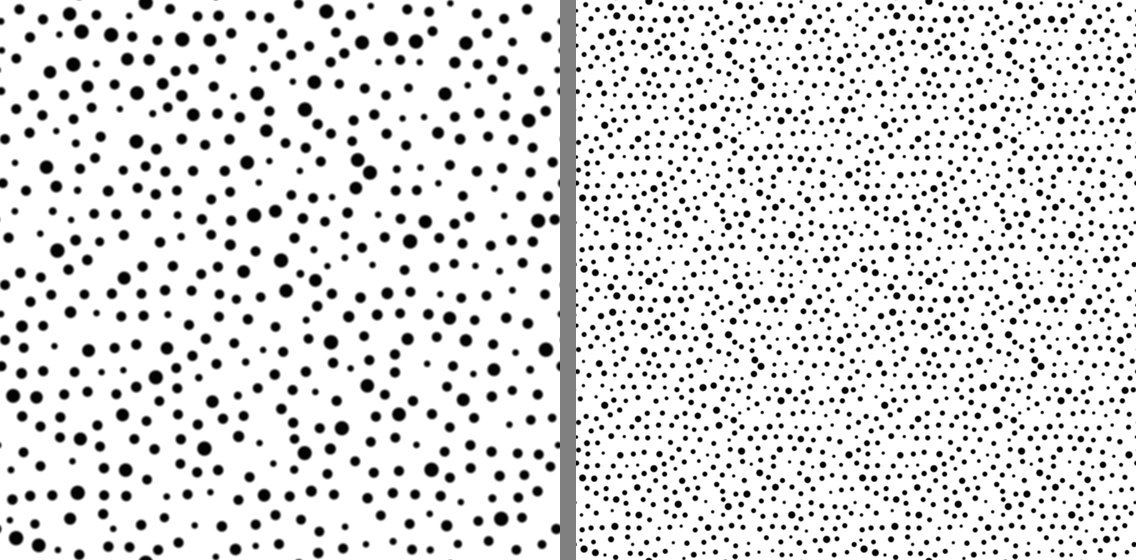
Left: one tile. Right: repeated 2 by 2.
Write a Shadertoy shader that draws this pattern.

```glsl
// Evenly scattered soft-edged black dots of varied size on white, tiling seamlessly.

const float CELLS = 22.0;   // cells per side; even, so the staggered rows wrap

vec3 hash3(vec2 cell) {
    vec3 p = fract(mod(cell, CELLS).xyx * vec3(0.1031, 0.1030, 0.0973) + 0.137);
    p += dot(p, p.yxz + 33.33);
    return fract((p.xxy + p.yzz) * p.zyx);
}

// Jittered point in a staggered grid, in cell units
vec2 seedPoint(vec2 cell) {
    float stagger = 0.5 * mod(cell.y, 2.0) - 0.25;
    vec2 jitter = (hash3(cell).xy - 0.5) * 0.78;
    return cell + 0.5 + vec2(stagger, 0.0) + jitter;
}

// Push the point away from close neighbours to even out the spacing
vec2 relaxedPoint(vec2 cell) {
    vec2 point = seedPoint(cell);
    vec2 push = vec2(0.0);
    for (int y = -1; y <= 1; y++)
    for (int x = -1; x <= 1; x++) {
        if (x == 0 && y == 0) continue;
        vec2 away = point - seedPoint(cell + vec2(x, y));
        float gap = max(length(away), 0.001);
        push += away / gap * max(0.88 - gap, 0.0) * 0.46;
    }
    return point + push * min(1.0, 0.36 / max(length(push), 0.001));
}

// Mostly medium dots, with some small and some large ones
float dotRadius(float h) {
    return 0.0055 + 0.0028 * smoothstep(0.08, 0.22, h) + 0.0011 * h
         + 0.0033 * smoothstep(0.78, 0.98, h);
}

void mainImage(out vec4 fragColor, in vec2 fragCoord) {
    vec2 p = fragCoord / iResolution.xy * CELLS;
    vec2 home = floor(p);
    float softness = 0.0035;
    float ink = 0.0;

    for (int y = -1; y <= 1; y++)
    for (int x = -1; x <= 1; x++) {
        vec2 cell = home + vec2(x, y);
        float edge = length(p - relaxedPoint(cell)) / CELLS - dotRadius(hash3(cell).z);
        ink = max(ink, 1.0 - smoothstep(-softness, softness, edge));
    }

    vec3 paper = vec3(1.0);
    vec3 black = vec3(0.01);
    fragColor = vec4(mix(paper, black, ink), 1.0);
}
```
